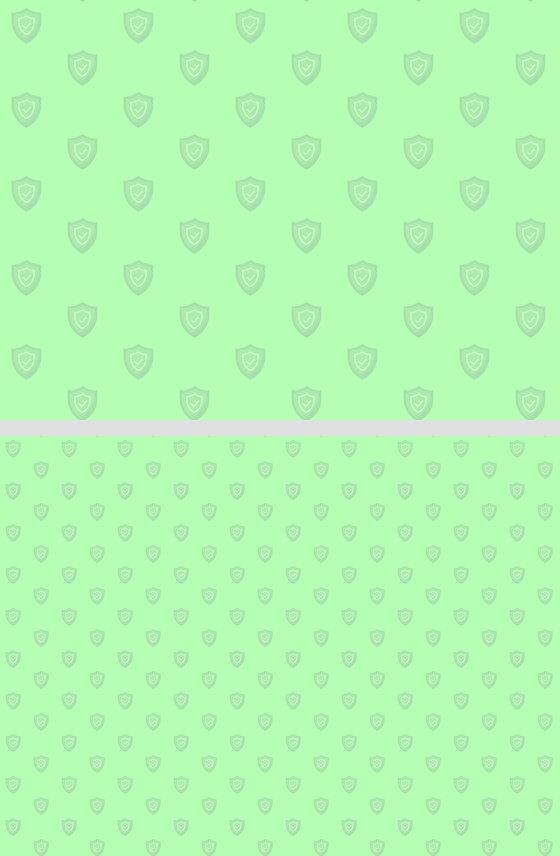
Top, the tile; bottom, the same tile 2 across and 2 down.
Reproduce this pattern procedurally as a Shadertoy shader.

```glsl
const float REPEATS = 5.0;                  // cells across and down
const vec2 FIRST_CENTER = vec2(0.236, 0.693); // shield position within a cell
const float SHIELD_SIZE = 0.0428;           // half height, in canvas heights
const float HALF_WIDTH = 0.826;             // the rest is in shield units
const float SHOULDER_Y = 0.73;
const float WAIST_Y = 0.30;                 // where the sides start to curve in
const float RIM_WIDTH = 0.125;
const float EMBLEM_SCALE = 0.56;
const vec2 EMBLEM_CENTER = vec2(0.0, 0.03);
const float OUTLINE_WIDTH = 0.085;
const float CHECK_WIDTH = 0.085;

const vec3 BACKGROUND = vec3(0.71, 1.00, 0.71);
const vec3 FACE_COLOR = vec3(0.67, 0.92, 0.67);
const vec3 RIM_COLOR = vec3(0.65, 0.87, 0.67);
const vec3 EMBLEM_COLOR = vec3(0.80, 1.00, 0.80);

// Shield from y = -1 to y = 1: concave top, straight shoulders, curved sides
float shieldDistance(vec2 p) {
    p.x = abs(p.x);
    float drop = 1.0 + WAIST_Y;
    float sideRadius = (HALF_WIDTH * HALF_WIDTH + drop * drop) / (2.0 * HALF_WIDTH);
    vec2 sideCenter = vec2(HALF_WIDTH - sideRadius, WAIST_Y);
    float side = p.y > WAIST_Y ? p.x - HALF_WIDTH : length(p - sideCenter) - sideRadius;

    float rise = 1.0 - SHOULDER_Y;
    float topRadius = (HALF_WIDTH * HALF_WIDTH + rise * rise) / (2.0 * rise);
    float top = topRadius - length(p - vec2(HALF_WIDTH, SHOULDER_Y + topRadius));
    return max(side, top);
}

float segmentDistance(vec2 p, vec2 a, vec2 b) {
    vec2 ab = b - a;
    return length(p - a - ab * clamp(dot(p - a, ab) / dot(ab, ab), 0.0, 1.0));
}

float checkDistance(vec2 p) {
    vec2 corner = vec2(-0.04, -0.14);
    float d = min(segmentDistance(p, vec2(-0.16, -0.01), corner),
                  segmentDistance(p, corner, vec2(0.21, 0.14)));
    return d - 0.5 * CHECK_WIDTH;
}

float coverage(float d, float pixel) {
    return clamp(0.5 - d / pixel, 0.0, 1.0);
}

vec3 drawShield(vec3 color, vec2 p, float pixel) {
    float body = shieldDistance(p);

    // Face, darkening toward the lower right, inside the rim
    float shade = 0.8 * smoothstep(0.1, 1.1, p.x - p.y);
    vec3 face = mix(FACE_COLOR, RIM_COLOR, shade);
    vec3 shield = mix(RIM_COLOR, face, coverage(body + RIM_WIDTH, pixel));

    // Outlined small shield with a check mark
    float emblem = shieldDistance((p - EMBLEM_CENTER) / EMBLEM_SCALE) * EMBLEM_SCALE;
    float outline = abs(emblem + 0.5 * OUTLINE_WIDTH) - 0.5 * OUTLINE_WIDTH;
    float lines = min(outline, checkDistance(p));
    shield = mix(shield, EMBLEM_COLOR, coverage(lines, pixel));

    return mix(color, shield, coverage(body, pixel));
}

void mainImage(out vec4 fragColor, in vec2 fragCoord) {
    vec2 cell = fragCoord / iResolution.xy * REPEATS;
    vec2 cellSize = vec2(iResolution.x / iResolution.y, 1.0) / REPEATS;
    float pixel = 1.0 / (iResolution.y * SHIELD_SIZE);

    // Two interleaved grids, half a cell apart
    vec3 color = BACKGROUND;
    for (int i = 0; i < 2; i++) {
        vec2 center = FIRST_CENTER + 0.5 * float(i);
        vec2 local = fract(cell - center + 0.5) - 0.5;
        color = drawShield(color, local * cellSize / SHIELD_SIZE, pixel);
    }
    fragColor = vec4(color, 1.0);
}
```
